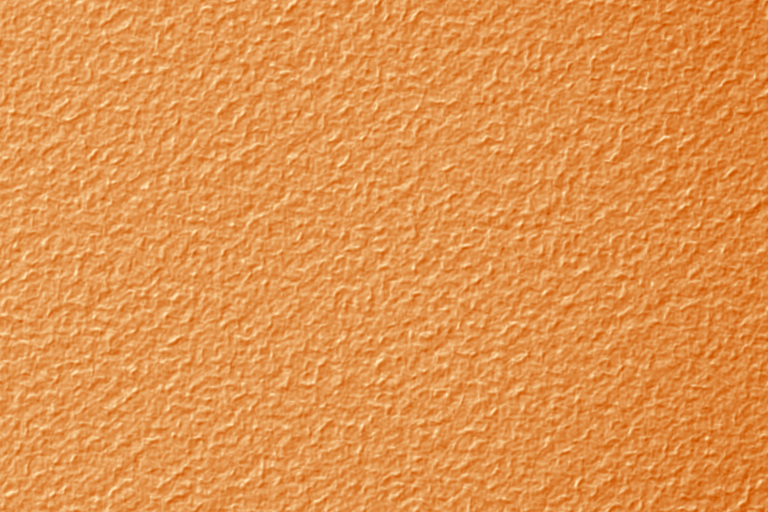
This texture is drawn by a Shadertoy shader. Its source:

```glsl
// Orange painted plaster: a rough wall of small bumps under raking light.
// A height field of gradient noise is lit from the upper left by its slope,
// then the tone is mapped from burnt orange to pale apricot.

// Random unit vector for a lattice cell
vec2 cellGradient(vec2 cell) {
    uvec2 q = uvec2(ivec2(cell) + 4096);
    uint h = q.x * 73856u ^ q.y * 19349u;
    h = (h ^ (h >> 15)) * 0x2c1b3c6du;
    h = (h ^ (h >> 12)) * 0x297a2d39u;
    h ^= h >> 15;
    float angle = 6.28319 * float(h & 65535u) / 65536.0;
    return vec2(cos(angle), sin(angle));
}

float gradientNoise(vec2 p) {
    vec2 i = floor(p), f = p - i;
    vec2 u = f * f * f * (f * (f * 6.0 - 15.0) + 10.0);
    vec2 e = vec2(1.0, 0.0);
    float a = dot(cellGradient(i), f);
    float b = dot(cellGradient(i + e.xy), f - e.xy);
    float c = dot(cellGradient(i + e.yx), f - e.yx);
    float d = dot(cellGradient(i + e.xx), f - e.xx);
    return mix(mix(a, b, u.x), mix(c, d, u.x), u.y);
}

// Plaster relief: broad swells, rounded grains, and a fine tooth
float plasterHeight(vec2 p) {
    // Turn the lattice so that its axes do not show
    vec2 q = vec2(0.8 * p.x + 0.6 * p.y, 0.8 * p.y - 0.6 * p.x);
    // Warp the grains so their outlines stay ragged
    q += 0.004 * vec2(gradientNoise(q * 45.0 + 3.1), gradientNoise(q * 45.0 + 90.7));
    float swell = gradientNoise(q * 30.0 + 7.3) / 30.0;
    float grain = gradientNoise(q * 62.0 + 31.7);
    grain = (grain + 1.2 * max(grain - 0.12, 0.0)) / 62.0;
    float tooth = gradientNoise(q * 115.0 + 63.1) / 115.0;
    return 0.38 * swell + 0.72 * grain + 0.75 * tooth;
}

void mainImage(out vec4 fragColor, in vec2 fragCoord) {
    vec2 p = fragCoord / iResolution.y;
    vec2 uv = fragCoord / iResolution.xy;

    // Slope facing the light at the upper left
    vec2 toLight = vec2(-0.62, 0.785);
    float reach = 0.0020;
    float slope = (plasterHeight(p - toLight * reach)
                 - plasterHeight(p + toLight * reach)) / (2.0 * reach);

    // Broad falloff of light toward the right edge and its corners
    float light = 0.53 - 0.08 * uv.x - 0.16 * smoothstep(0.55, 1.05, uv.x);
    light -= 0.08 * uv.x * pow(abs(2.0 * uv.y - 1.0), 2.0);
    light += 0.03 * gradientNoise(p * 3.0 + 11.0);

    // Raised edges catch a little more light than the hollows lose
    float relief = 0.28 * slope;
    relief += 0.2 * relief * relief;
    float tone = clamp(light + relief, -0.3, 1.3);

    vec3 burntOrange = vec3(0.83, 0.42, 0.10);
    vec3 paleApricot = vec3(0.96, 0.77, 0.54);
    fragColor = vec4(clamp(mix(burntOrange, paleApricot, tone), 0.0, 1.0), 1.0);
}
```
